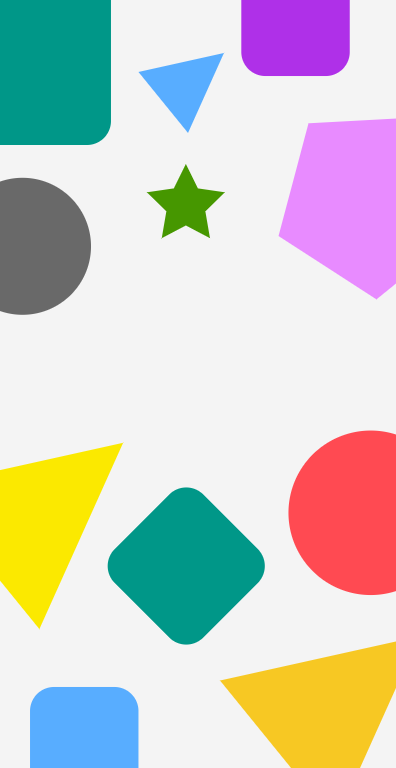
Give the GLSL for this background, as a WebGL 1 fragment shader.

```glsl
precision highp float;

uniform vec2 u_resolution;

// Palette
const vec3 PAPER  = vec3(0.957);
const vec3 TEAL   = vec3(0.000, 0.592, 0.533);
const vec3 PURPLE = vec3(0.686, 0.188, 0.910);
const vec3 ORCHID = vec3(0.910, 0.545, 1.000);
const vec3 BLUE   = vec3(0.345, 0.678, 1.000);
const vec3 GREEN  = vec3(0.275, 0.592, 0.000);
const vec3 GRAY   = vec3(0.412);
const vec3 YELLOW = vec3(0.984, 0.914, 0.000);
const vec3 GOLD   = vec3(0.969, 0.784, 0.137);
const vec3 RED    = vec3(1.000, 0.290, 0.322);

// Shape sizes, in canvas heights
const float CORNER = 0.0313;
const float TILE_HALF = 0.0706;
const float BIG_TILE_HALF = 0.13;
const float DIAMOND_HALF = 0.0815;
const float STAR_RADIUS = 0.0534;
const float STAR_WAIST = 0.5;
const float PENTAGON_RADIUS = 0.1292;
const float PENTAGON_TURN = 3.51;
const float GRAY_RADIUS = 0.0892;
const float RED_RADIUS = 0.1071;
const float BIG_TRIANGLE = 2.33;

// Triangle corners relative to its left corner
const vec2 TRI_RIGHT = vec2(0.1113, 0.0247);
const vec2 TRI_BOTTOM = vec2(0.0645, -0.0794);

const float PI = 3.14159;

// Signed distances, negative inside
float circle(vec2 p, float radius) {
  return length(p) - radius;
}

float roundedSquare(vec2 p, float halfSide) {
  vec2 q = abs(p) - halfSide + CORNER;
  return length(max(q, 0.0)) + min(max(q.x, q.y), 0.0) - CORNER;
}

// Distance to the line from a to b, positive on its left
float lineSide(vec2 p, vec2 a, vec2 b) {
  vec2 along = normalize(b - a);
  return dot(p - a, vec2(-along.y, along.x));
}

float triangle(vec2 p, float scale) {
  vec2 right = TRI_RIGHT * scale;
  vec2 bottom = TRI_BOTTOM * scale;
  return max(lineSide(p, vec2(0.0), right),
             max(lineSide(p, right, bottom), lineSide(p, bottom, vec2(0.0))));
}

// Five-fold star; a waist of cos(PI / 5) gives a regular pentagon
float fiveFold(vec2 p, float radius, float waist, float turn) {
  float halfSector = PI / 5.0;
  float angle = mod(atan(p.y, p.x) - turn + halfSector, 2.0 * halfSector) - halfSector;
  vec2 folded = length(p) * vec2(cos(angle), abs(sin(angle)));
  vec2 tip = vec2(radius, 0.0);
  vec2 notch = radius * waist * vec2(cos(halfSector), sin(halfSector));
  return lineSide(folded, notch, tip);
}

// Blend a colour over the canvas with a one-pixel soft edge
void paint(inout vec3 color, vec3 ink, float dist) {
  color = mix(color, ink, clamp(0.5 - dist * u_resolution.y, 0.0, 1.0));
}

void main() {
  vec2 p = gl_FragCoord.xy / u_resolution.y;
  vec3 color = PAPER;

  // Rounded squares
  paint(color, TEAL, roundedSquare(p - vec2(0.0145, 0.9412), BIG_TILE_HALF));
  paint(color, PURPLE, roundedSquare(p - vec2(0.3848, 0.9716), TILE_HALF));
  paint(color, BLUE, roundedSquare(p - vec2(0.1097, 0.0349), TILE_HALF));

  // Diamond: a rounded square turned by an eighth
  vec2 d = p - vec2(0.2425, 0.2630);
  paint(color, TEAL, roundedSquare(vec2(d.x + d.y, d.y - d.x) * sqrt(0.5), DIAMOND_HALF));

  // Circles
  paint(color, GRAY, circle(p - vec2(0.0293, 0.6793), GRAY_RADIUS));
  paint(color, RED, circle(p - vec2(0.4827, 0.3323), RED_RADIUS));

  // Triangles
  paint(color, BLUE, triangle(p - vec2(0.1803, 0.9063), 1.0));
  paint(color, YELLOW, triangle(p - vec2(-0.0990, 0.3659), BIG_TRIANGLE));
  paint(color, GOLD, triangle(p - vec2(0.2865, 0.1139), BIG_TRIANGLE));

  // Star and pentagon
  paint(color, GREEN, fiveFold(p - vec2(0.2420, 0.7331), STAR_RADIUS, STAR_WAIST, PI / 2.0));
  paint(color, ORCHID, fiveFold(p - vec2(0.4832, 0.7392), PENTAGON_RADIUS, cos(PI / 5.0), PENTAGON_TURN));

  gl_FragColor = vec4(color, 1.0);
}
```
